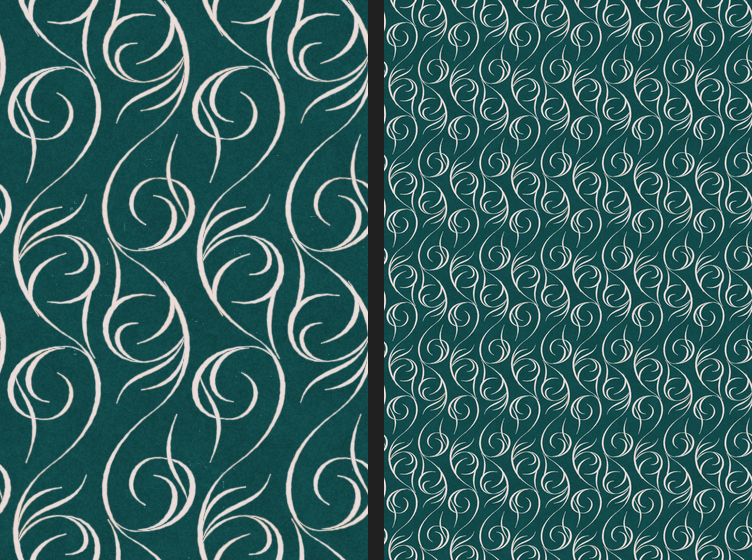
Left: one tile. Right: repeated 3 by 3.
Write a Shadertoy shader that draws this pattern.

```glsl
// Pale calligraphic vine scrolls with curls and leaves on dark teal paper, tiling.

const vec2 REPEATS = vec2(2.0, 2.0);        // repeats across and down
const vec2 TILE = vec2(252.0, 384.0);       // one repeat in design units, y down
const vec2 PIVOT = vec2(139.0, 217.5);      // half-turn centre between the two vines
const vec3 GROUND = vec3(0.068, 0.288, 0.290);
const vec3 INK = vec3(0.915, 0.865, 0.850);
const vec3 WARM = vec3(0.80, 0.66, 0.56);   // tint on worn edges
const float HAIRLINE = 0.85;                // half width at stroke ends
const float SOFTNESS = 1.3;                 // least edge blur
const float WOBBLE = 1.6;                   // hand-drawn drift
const float GRAIN = 0.045;
const float MOTTLE = 0.035;
const int STEPS = 14;                       // segments per curve
const float FAR = 1e3;

float hash(vec2 cell) {
    vec3 h = fract(cell.xyx * vec3(0.1031, 0.1030, 0.0973));
    h += dot(h, h.yzx + 33.33);
    return fract((h.x + h.y) * h.z);
}

// Value noise that wraps after `cells` cells across the canvas
float noise(vec2 uv, vec2 cells) {
    vec2 g = uv * cells, i = floor(g), f = fract(g);
    f = f * f * (3.0 - 2.0 * f);
    vec2 a = mod(i, cells), b = mod(i + 1.0, cells);
    return mix(mix(hash(a), hash(vec2(b.x, a.y)), f.x),
               mix(hash(vec2(a.x, b.y)), hash(b), f.x), f.y);
}

vec2 bezier(vec2 a, vec2 b, vec2 c, vec2 d, float t) {
    float s = 1.0 - t;
    return s * s * s * a + 3.0 * s * t * (s * b + t * c) + t * t * t * d;
}

// Half width swelling from a hairline to `swell` at t = peak
float penWidth(float t, float swell, float peak) {
    float u = t < peak ? 0.5 * t / peak : 0.5 + 0.5 * (t - peak) / (1.0 - peak);
    return mix(HAIRLINE, swell, pow(max(sin(3.14159 * u), 0.0), 1.5));
}

// Signed distance to a swelling cubic stroke, repeated over the tile lattice
float stroke(vec2 p, vec2 a, vec2 b, vec2 c, vec2 d, float swell, float peak) {
    vec2 lo = min(min(a, b), min(c, d)), hi = max(max(a, b), max(c, d));
    vec2 mid = 0.5 * (lo + hi);
    vec2 q = mod(p - mid + 0.5 * TILE, TILE) - 0.5 * TILE;
    if (any(greaterThan(abs(q), 0.5 * (hi - lo) + swell + 6.0))) return FAR;
    q += mid;
    float dist = FAR;
    vec2 from = a;
    for (int i = 1; i <= STEPS; i++) {
        float t = float(i) / float(STEPS);
        vec2 to = bezier(a, b, c, d, t), seg = to - from;
        float h = clamp(dot(q - from, seg) / dot(seg, seg), 0.0, 1.0);
        float w = penWidth(t + (h - 1.0) / float(STEPS), swell, peak);
        dist = min(dist, length(q - from - h * seg) - w);
        from = to;
    }
    return dist;
}

float vine(vec2 p) {
    // Main stem
    float d = stroke(p, vec2(104, 84), vec2(141, 111), vec2(162, 189), vec2(66, 256), 3.6, 0.45);
    d = min(d, stroke(p, vec2(66, 256), vec2(6, 301), vec2(-4, 408), vec2(104, 468), 4.0, 0.55));
    // Upper scroll: hairline, outer crescent, curl, inner crescent, crossing leaf
    d = min(d, stroke(p, vec2(130, 118), vec2(124, 104), vec2(110, 92), vec2(92, 91), 1.0, 0.5));
    d = min(d, stroke(p, vec2(92, 91), vec2(2, 90), vec2(-10, 190), vec2(58, 191), 4.3, 0.5));
    d = min(d, stroke(p, vec2(58, 191), vec2(95, 194), vec2(115, 145), vec2(79, 127), 3.1, 0.55));
    d = min(d, stroke(p, vec2(88, 93), vec2(35, 93), vec2(20, 162), vec2(67, 167), 4.0, 0.5));
    d = min(d, stroke(p, vec2(21, 130), vec2(28, 165), vec2(66, 180), vec2(36, 250), 3.0, 0.65));
    // Pair of leaves
    d = min(d, stroke(p, vec2(25, 355), vec2(45, 300), vec2(104, 318), vec2(118, 267), 3.0, 0.5));
    d = min(d, stroke(p, vec2(24, 346), vec2(28, 305), vec2(52, 288), vec2(84, 284), 2.8, 0.5));
    // Lower scroll: lead-in, outer crescent, curl, inner crescent
    d = min(d, stroke(p, vec2(23, 364), vec2(32, 340), vec2(58, 323), vec2(84, 323), 2.0, 0.4));
    d = min(d, stroke(p, vec2(84, 323), vec2(156, 322), vec2(148, 430), vec2(66, 414), 4.0, 0.58));
    d = min(d, stroke(p, vec2(80, 323), vec2(120, 324), vec2(135, 376), vec2(90, 376), 3.2, 0.6));
    d = min(d, stroke(p, vec2(53, 433), vec2(32, 405), vec2(38, 362), vec2(90, 348), 3.8, 0.5));
    // Hanging leaf
    return min(d, stroke(p, vec2(133, 376), vec2(116, 412), vec2(107, 456), vec2(130, 491), 3.4, 0.45));
}

void mainImage(out vec4 fragColor, in vec2 fragCoord) {
    vec2 uv = fragCoord / iResolution.xy;
    vec2 size = TILE * REPEATS;
    float blur = max(SOFTNESS, size.y / iResolution.y);

    // Hand drift differs from repeat to repeat
    vec2 p = vec2(uv.x, 1.0 - uv.y) * size;
    p += WOBBLE * (vec2(noise(uv, vec2(8, 12)), noise(uv + 0.5, vec2(10, 14))) - 0.5);

    // Each vine has a half-turned partner
    float d = min(vine(p), vine(2.0 * PIVOT - p));
    d += 0.6 * (noise(uv, vec2(120, 184)) - 0.5);

    // Paper grain, mottling and stray pale specks
    float grain = noise(uv, vec2(252, 384)) - 0.5;
    float mottle = noise(uv, vec2(14, 20)) + noise(uv, vec2(60, 90)) - 1.0;
    float speck = smoothstep(0.9, 1.0, noise(uv, vec2(168, 256)))
                * smoothstep(0.7, 0.9, noise(uv, vec2(20, 30)));
    vec3 paper = GROUND * (1.0 + 2.0 * MOTTLE * mottle) + GRAIN * grain + 0.2 * speck;

    // Ink with patchy warm edges
    float worn = smoothstep(0.45, 0.9, noise(uv, vec2(10, 16))) * smoothstep(-2.0, 0.3, d);
    vec3 ink = mix(INK, WARM, 0.6 * worn) + 0.5 * GRAIN * grain;
    float cover = 1.0 - smoothstep(-blur, blur, d);
    fragColor = vec4(mix(paper, ink, cover), 1.0);
}
```
